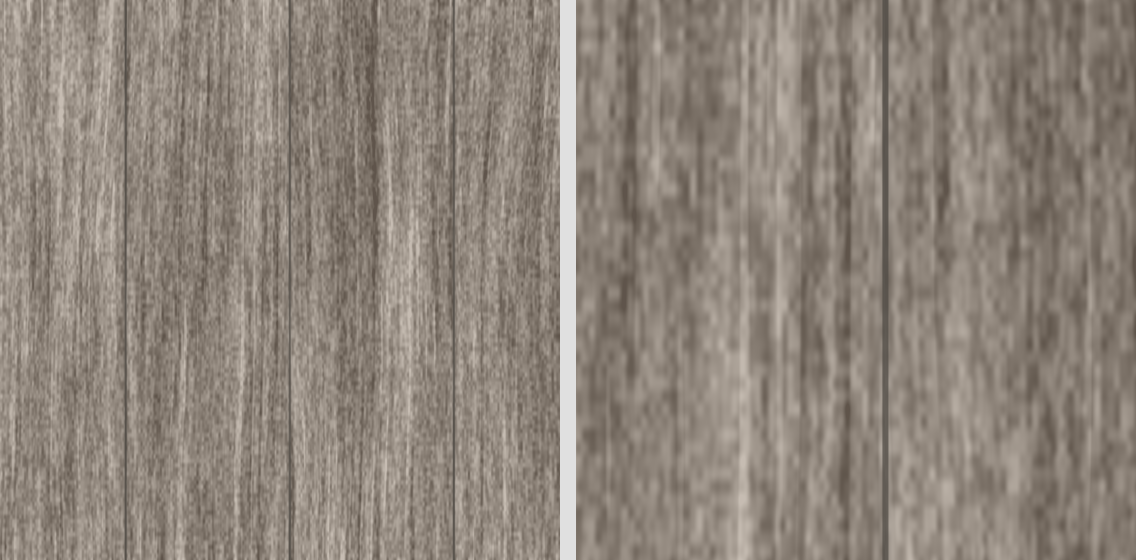
Left, the full canvas; right, a detail of the centre.
A Shadertoy shader for this texture:

```glsl
const float PLANK_WIDTH = 0.293;
const float FIRST_SEAM = 0.2245;
const float SEAM_HALF_WIDTH = 0.0018;
const vec3 DARK_WOOD = vec3(0.445, 0.405, 0.366);
const vec3 PALE_WOOD = vec3(0.69, 0.652, 0.612);
const vec3 SEAM_COLOR = vec3(0.32, 0.30, 0.275);

// Integer hash of a lattice cell, 0 to 1
float hash(vec2 cell) {
    uvec2 q = uvec2(ivec2(cell)) * uvec2(1597334673u, 3812015801u);
    uint n = (q.x ^ q.y) * 1597334673u;
    n = (n ^ (n >> 15)) * 2246822519u;
    n ^= n >> 13;
    return float(n >> 8) / 16777216.0;
}

float valueNoise(vec2 p) {
    vec2 cell = floor(p);
    vec2 f = fract(p);
    f = f * f * (3.0 - 2.0 * f);
    float low = mix(hash(cell), hash(cell + vec2(1, 0)), f.x);
    float high = mix(hash(cell + vec2(0, 1)), hash(cell + vec2(1, 1)), f.x);
    return mix(low, high, f.y);
}

// Noise centred on zero, stretched by the given frequency
float grain(vec2 p, vec2 frequency, float seed) {
    return valueNoise(p * frequency + seed * vec2(37.0, 61.0)) - 0.5;
}

float softSpot(vec2 p, vec2 center, vec2 radius) {
    vec2 d = (p - center) / radius;
    return exp(-dot(d, d));
}

// Bends the fibres gently sideways
vec2 bendFibres(vec2 p, float seed) {
    float sway = 0.030 * grain(p, vec2(4.5, 1.9), seed + 3.0);
    sway += 0.004 * grain(p, vec2(13.0, 6.0), seed + 5.0);
    return vec2(p.x + sway, p.y);
}

// Layered streaks, stronger towards single fibres
float streaks(vec2 p, float seed) {
    float tone = 0.0;
    vec2 frequency = vec2(18.0, 1.2);
    float weight = 0.24;
    for (int i = 0; i < 4; i++) {
        tone += weight * grain(p, frequency, seed + float(i));
        frequency *= vec2(2.15, 1.8);
        weight *= 1.24;
    }
    return tone;
}

// Sparse long threads picked from the noise peaks
float threads(vec2 p, vec2 frequency, float seed) {
    return smoothstep(0.22, 0.44, grain(p, frequency, seed));
}

float woodTone(vec2 uv, float across, float plank) {
    float seed = plank + 7.0;
    vec2 p = bendFibres(uv, seed);

    // Darker heart along the middle of each plank
    float heart = exp(-pow((across - 0.47) / 0.23, 2.0));
    float tone = 0.55 - 0.20 * (heart - 0.38);
    tone += 0.20 * grain(p, vec2(8.0, 2.6), seed + 11.0);
    tone += streaks(p, seed);

    // Dark cracks and pale hairlines
    tone -= 0.36 * threads(p, vec2(110.0, 1.8), seed + 17.0);
    tone += 0.40 * threads(p, vec2(140.0, 5.0), seed + 19.0);

    // Pale flares in the figure
    tone += 0.26 * softSpot(p, vec2(0.71, 0.48), vec2(0.045, 0.10));
    tone += 0.15 * softSpot(p, vec2(0.74, 0.55), vec2(0.03, 0.45));
    tone += 0.16 * softSpot(p, vec2(0.42, 0.30), vec2(0.025, 0.25));

    // Fine rough fibres over the surface
    tone += 0.58 * grain(p, vec2(250.0, 130.0), seed + 23.0);
    tone += 0.56 * grain(p, vec2(270.0, 45.0), seed + 29.0);
    return clamp(tone, -0.3, 1.35);
}

void mainImage(out vec4 fragColor, in vec2 fragCoord) {
    vec2 uv = fragCoord / iResolution.xy;
    float position = (uv.x - FIRST_SEAM) / PLANK_WIDTH;
    float plank = floor(position);
    float across = fract(position);
    vec3 color = mix(DARK_WOOD, PALE_WOOD, woodTone(uv, across, plank));

    // Seam with a soft shadow and slightly uneven depth
    float seamDistance = min(across, 1.0 - across) * PLANK_WIDTH;
    float pixel = 1.0 / iResolution.x;
    float seam = 1.0 - smoothstep(SEAM_HALF_WIDTH - pixel, SEAM_HALF_WIDTH + pixel, seamDistance);
    float depth = 0.85 + 0.25 * grain(uv, vec2(0.0, 9.0), round(position) + 41.0);
    color *= 1.0 - 0.14 * exp(-seamDistance / 0.004);
    color = mix(color, SEAM_COLOR, seam * depth);
    fragColor = vec4(color, 1.0);
}
```
